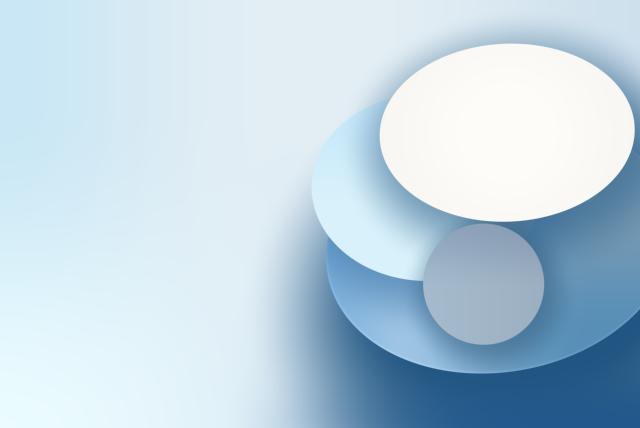
A Shadertoy shader for this background:

```glsl
// Approximate signed distance to an ellipse whose long axis leans by slope.
float ellipse(vec2 p, vec2 radius, float slope) {
    p.y -= slope * p.x;
    float k = length(p / radius);
    return k * (k - 1.0) / max(length(p / (radius * radius)), 1e-4);
}

float cover(float d) {
    float pixel = 0.8 / iResolution.y;
    return smoothstep(pixel, -pixel, d);
}

float softShadow(float d, float blur) {
    return smoothstep(blur, -0.4 * blur, d);
}

vec3 backdrop(vec2 p) {
    vec3 top = mix(vec3(0.79, 0.905, 0.96), vec3(0.885, 0.93, 0.955), smoothstep(0.0, 0.6, p.x));
    top = mix(top, vec3(0.81, 0.88, 0.93), smoothstep(0.9, 1.5, p.x));
    vec3 bottom = mix(vec3(0.92, 0.985, 1.0), vec3(0.87, 0.93, 0.965), smoothstep(0.0, 0.8, p.x));
    return mix(bottom, top, smoothstep(0.0, 0.75, p.y));
}

void mainImage(out vec4 fragColor, in vec2 fragCoord) {
    vec2 p = fragCoord / iResolution.y;
    vec3 deepBlue = vec3(0.13, 0.335, 0.51);
    vec3 shade = vec3(0.22, 0.41, 0.56);

    vec2 fromBase = p - vec2(1.168, 0.430);
    vec2 fromPale = p - vec2(0.998, 0.5625);
    vec2 fromDisc = p - vec2(1.130, 0.336);
    vec2 fromWhite = p - vec2(1.185, 0.690);
    vec2 baseSize = vec2(0.406, 0.301);
    vec2 paleSize = vec2(0.270, 0.219);
    vec2 whiteSize = vec2(0.298, 0.208);

    // Backdrop, with a deep glow towards the lower right
    vec3 color = backdrop(p);
    float corner = smoothstep(0.5, 1.3, p.x) * smoothstep(0.35, 0.0, p.y);
    color = mix(color, deepBlue, corner);
    float baseShadow = softShadow(ellipse(fromBase - vec2(0.05, -0.10), baseSize, 0.08), 0.25);
    color = mix(color, deepBlue, baseShadow);
    color = mix(color, vec3(0.13, 0.36, 0.58), 0.6 * corner * smoothstep(0.15, 0.0, p.y));

    // Large blue base
    float base = ellipse(fromBase, baseSize, 0.08);
    vec3 baseColor = mix(vec3(0.50, 0.70, 0.87), vec3(0.62, 0.77, 0.89), smoothstep(0.76, 0.95, p.x));
    vec3 baseRight = mix(vec3(0.34, 0.56, 0.72), vec3(0.46, 0.60, 0.70), smoothstep(0.2, 0.5, p.y));
    baseColor = mix(baseColor, baseRight, smoothstep(0.92, 1.38, p.x));
    baseColor += 0.05 * smoothstep(-0.008, 0.0, base);
    float paleShadow = softShadow(ellipse(fromPale - vec2(0.01, -0.03), paleSize, 0.0), 0.11);
    baseColor = mix(baseColor, vec3(0.24, 0.46, 0.66), 0.6 * paleShadow);
    color = mix(color, baseColor, cover(base));

    // Pale middle ellipse, fading into the base on the right
    vec3 paleColor = mix(vec3(0.85, 0.945, 0.985), vec3(0.78, 0.91, 0.98), smoothstep(0.5, 0.75, p.y));
    paleColor = mix(paleColor, vec3(0.42, 0.56, 0.67), smoothstep(1.05, 1.2, p.x));
    color = mix(color, paleColor, cover(ellipse(fromPale, paleSize, 0.0)));

    // Shadow of the white ellipse
    float whiteShadow = softShadow(ellipse(fromWhite - vec2(0.02, -0.035), whiteSize, 0.023), 0.12);
    color = mix(color, shade, 0.65 * whiteShadow);

    // Grey disc and its shadow
    float discShadow = softShadow(length(fromDisc - vec2(0.015, -0.025)) - 0.1415, 0.07);
    color = mix(color, vec3(0.20, 0.37, 0.50), 0.55 * discShadow);
    vec3 discColor = mix(vec3(0.63, 0.71, 0.78), vec3(0.55, 0.63, 0.72), smoothstep(-0.02, 0.14, fromDisc.y));
    discColor += vec3(-0.12, -0.16, -0.16) * fromDisc.x;
    color = mix(color, discColor, cover(length(fromDisc) - 0.1415));

    // White top ellipse
    vec3 whiteColor = mix(vec3(0.995, 0.99, 0.975), vec3(0.97, 0.965, 0.95), smoothstep(0.05, 0.33, length(fromWhite)));
    color = mix(color, whiteColor, cover(ellipse(fromWhite, whiteSize, 0.023)));

    fragColor = vec4(color, 1.0);
}
```
